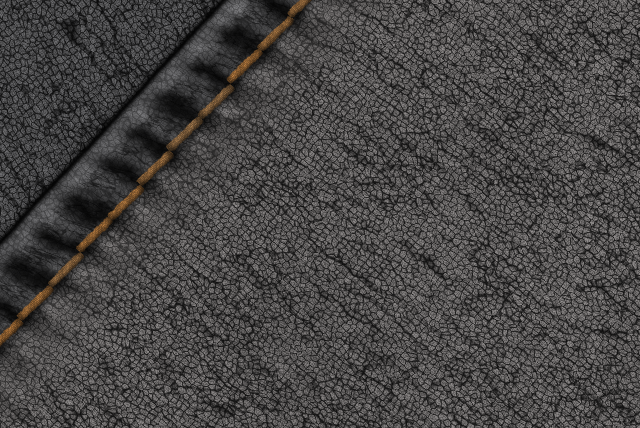
This texture is drawn by a Shadertoy shader. Its source:

```glsl
// Dark grained leather with a diagonal seam, puckered edge and tan stitching.

const float TAU = 6.28319;
const float STITCH_PITCH = 0.1054;
const vec2 SEAM_START = vec2(0.0, 0.434);
const vec2 SEAM_NORMAL = vec2(0.734, -0.679);
const vec2 THREAD_START = vec2(0.0, 0.199);
const vec2 THREAD_DIR = vec2(0.665, 0.747);

vec2 hash2(vec2 p) {
    vec3 h = fract(p.xyx * vec3(0.1031, 0.1030, 0.0973));
    h += dot(h, h.yzx + 33.33);
    return fract((h.xx + h.yz) * h.zy);
}

// Cellular noise: x = gap to the nearest border, y = random value of the cell
vec2 cells(vec2 p) {
    vec2 id = floor(p), f = p - id;
    float first = 9.0, second = 9.0, value = 0.0;
    for (int j = -1; j <= 1; j++)
    for (int i = -1; i <= 1; i++) {
        vec2 o = vec2(i, j);
        vec2 r = hash2(id + o + 100.0);
        float d = length(o + 0.1 + 0.8 * r - f);
        if (d < first) { second = first; first = d; value = r.x; }
        else second = min(second, d);
    }
    return vec2(second - first, value);
}

// Layered sines, roughly -1 to 1
float waves(vec2 p) {
    float sum = 0.0, amp = 0.5;
    for (int i = 0; i < 4; i++) {
        sum += amp * sin(p.x + 1.7 * sin(p.y * 0.8)) * cos(p.y - 0.6 * p.x);
        p = mat2(1.2, 1.5, -1.5, 1.2) * p + 2.3;
        amp *= 0.6;
    }
    return sum;
}

// Long wandering lines along q.x, fading in and out; 1 on a line
float creaseLines(vec2 q, float count, float width) {
    float row = q.y * count + 0.8 * waves(q * vec2(5.0, 9.0) + count);
    float d = abs(fract(row) - 0.5) / (width * count);
    float presence = smoothstep(-0.25, 0.45, waves(q * vec2(8.0, 17.0) + 2.0 * count));
    return exp(-d * d) * presence;
}

// Pebbled grain whose borders open up along creases in the given direction
float leather(vec2 p, vec2 dir, float creaseDepth) {
    vec2 q = vec2(dot(p, dir), dot(p, vec2(-dir.y, dir.x)));
    q += 0.004 * vec2(waves(p * 40.0), waves(p * 36.0 + 5.0));
    vec2 grain = cells(q * vec2(64.0, 80.0));
    vec2 fine = cells(q * 200.0);
    vec2 snapped = q + vec2(0.0, 0.005 * (grain.y - 0.5));
    float network = cells(snapped * vec2(15.0, 36.0) + 0.2 * waves(q * 30.0)).x;
    float crease = max(creaseLines(snapped, 13.0, 0.0036),
                       0.8 * creaseLines(snapped + 0.37, 24.0, 0.0030));
    float split = 0.8 * (1.0 - smoothstep(0.0, 0.17, network));
    split *= smoothstep(-0.5, 0.3, waves(q * vec2(11.0, 19.0) + 4.0));
    crease = max(crease, split);
    float border = mix(0.30, 0.62, crease) + 0.16 * waves(q * 50.0);
    float tone = mix(0.105, 0.365, smoothstep(-0.05, max(border, 0.1), grain.x));
    tone *= 0.93 + 0.14 * grain.y;
    tone *= 0.80 + 0.36 * smoothstep(0.0, 0.5, fine.x) + 0.26 * (fine.y - 0.5);
    return tone * (1.0 - creaseDepth * crease);
}

// Folds across the strip, one from each stitch hole; 1 in the hollow
float puckerFold(float along, float c, vec2 p) {
    float phase = (along - 0.26 * c - 0.072) / STITCH_PITCH;
    phase += 0.22 * waves(p * 15.0) + 0.10 * waves(p * 60.0);
    return pow(0.5 + 0.5 * cos(TAU * phase), 1.2);
}

// Thread: rgb colour and coverage
vec4 thread(float along, float c, vec2 p) {
    float u = (along - 0.072) / STITCH_PITCH;
    float id = floor(u), t = fract(u) - 0.5;
    float x = t * STITCH_PITCH;
    float side = c - 0.008 * t - 0.003 * sin(id * 2.4);
    float endX = max(abs(x) - 0.046, 0.0);
    float fuzz = 0.0026 * waves(p * 170.0);
    float d = length(vec2(endX, side)) - 0.0095 - fuzz;
    float twist = 0.5 + 0.5 * sin(TAU * (x * 24.0 + side * 30.0) + id);
    float fibre = cells(vec2(along * 100.0 + side * 90.0, side * 300.0)).x;
    float lit = 0.60 + 0.14 * twist + 0.42 * fibre;
    lit *= 1.0 - 0.5 * smoothstep(-0.002, 0.011, side);
    lit *= 1.0 - 0.40 * smoothstep(0.034, 0.052, abs(x));
    vec3 dye = mix(vec3(0.70, 0.46, 0.22), vec3(0.60, 0.45, 0.29), hash2(vec2(id, 7.0)).x);
    return vec4(dye * lit, 1.0 - smoothstep(-0.002, 0.002, d));
}

void mainImage(out vec4 fragColor, in vec2 fragCoord) {
    vec2 p = fragCoord / iResolution.y;
    float s = dot(p - SEAM_START, SEAM_NORMAL) + 0.0025 * waves(p * 14.0);
    vec2 fromThread = p - THREAD_START;
    float along = dot(fromThread, THREAD_DIR);
    float c = dot(fromThread, vec2(THREAD_DIR.y, -THREAD_DIR.x));

    // Main panel with a broad sheen beside the stitches
    float mainTone = leather(p, vec2(0.78, -0.63), 0.48);
    mainTone *= 1.13 + 0.10 * waves(p * 3.1 + 1.0);
    float sheen = exp(-pow((c - 0.07) / 0.07, 2.0));
    mainTone = mix(mainTone, 0.28 + 0.5 * (mainTone - 0.25), 0.6 * sheen);

    // Puckered strip: smoother skin, bright rolled edge, thin wrinkles
    float strip = 1.0 - smoothstep(-0.03, 0.05, c);
    vec2 acrossFold = vec2(along - 0.3 * c, c * 0.35);
    float wrinkle = waves(acrossFold * 95.0);
    float thinLine = exp(-pow(waves(acrossFold * 60.0 + 3.0) / 0.09, 2.0));
    float roll = exp(-pow((s - 0.035) / 0.027, 2.0));
    float padTone = 0.23 + 0.14 * roll + 0.07 * wrinkle;
    padTone *= 0.72 + 1.0 * mainTone;
    float tone = mix(mainTone, padTone, strip * 0.9);
    float fold = puckerFold(along, c, p);
    float reach = smoothstep(0.0, 0.075, s) * exp(-max(c, 0.0) / 0.045);
    tone *= 1.0 - 0.78 * fold * reach;
    tone *= 1.0 - 0.45 * thinLine * reach * smoothstep(0.02, 0.06, s);
    tone += 0.05 * (1.0 - fold) * exp(-pow((c - 0.035) / 0.045, 2.0));

    // Far panel, then the dark seam groove between both
    float farTone = leather(p + 3.0, vec2(0.56, -0.83), 0.55) * 0.88;
    farTone *= 1.0 - 0.35 * exp(min(s, 0.0) / 0.015);
    tone = mix(farTone, tone, smoothstep(-0.003, 0.004, s));
    tone *= 1.0 - 0.88 * exp(-pow(s / 0.0075, 2.0));

    // Thread shadow and thread
    tone *= 1.0 - 0.5 * exp(-pow((c - 0.007) / 0.013, 2.0));
    vec3 colour = tone * mix(vec3(1.01, 0.985, 0.98), vec3(0.99, 0.99, 1.01), strip);
    vec4 stitch = thread(along, c, p);
    colour = mix(colour, stitch.rgb, stitch.a);
    fragColor = vec4(clamp(colour, 0.0, 1.0), 1.0);
}
```
